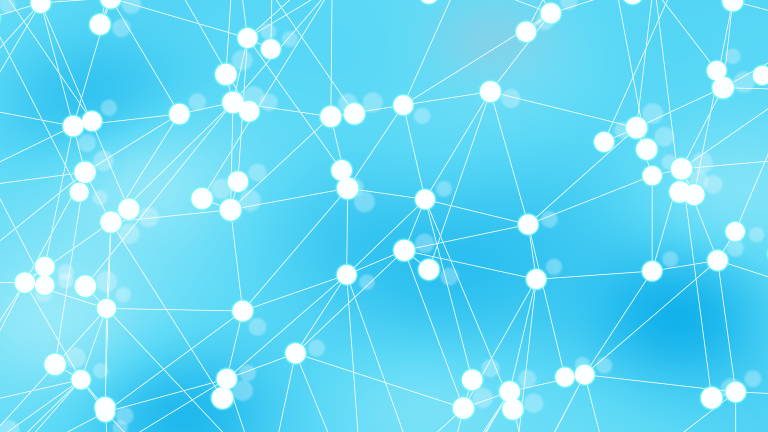
Reproduce this background procedurally as a WebGL 2 fragment shader.

```glsl
#version 300 es
precision highp float;
// Network of glowing white nodes and fine links over a soft blue gradient.

uniform vec2 u_resolution;
out vec4 fragColor;

// Lengths are fractions of the canvas height.
const vec3 DEEP = vec3(0.06, 0.69, 0.92);
const vec3 SKY = vec3(0.36, 0.85, 0.965);
const vec3 PALE = vec3(0.68, 0.94, 0.98);
const vec3 HAZE = vec3(0.56, 0.80, 0.88);
const vec3 RIM = vec3(0.45, 1.0, 0.97);
const vec3 WHITE = vec3(0.99, 1.0, 1.0);

const float CELL = 0.22;            // spacing of the main nodes
const float JITTER = 0.86;
const float COMPANION_CHANCE = 0.38;
const float NODE_RADIUS = 0.0240;
const float RIM_RADIUS = 0.0300;
const float GHOST_RADIUS = 0.0225;
const float GHOST_DISTANCE = 0.050;
const float GHOST_OPACITY = 0.30;
const float LINK_WIDTH = 0.0023;
const float LINK_OPACITY = 0.80;
const float NOISE_AMOUNT = 0.45;
const vec2 HAZE_CENTER = vec2(1.14, 0.91);

// Broad light and dark areas: centre, radius, signed strength.
const int AREA_COUNT = 10;
const vec4 AREAS[AREA_COUNT] = vec4[](
    vec4(1.58, 0.27, 0.17, -1.10), vec4(0.42, 0.04, 0.17, -0.85),
    vec4(0.20, 0.75, 0.17, -0.75), vec4(1.13, 0.38, 0.22, -0.60),
    vec4(0.80, 0.50, 0.18, -0.40), vec4(0.12, 0.27, 0.19, 0.75),
    vec4(0.32, 0.60, 0.15, 0.60), vec4(1.20, 0.86, 0.18, 0.35),
    vec4(1.68, 0.55, 0.16, 0.45), vec4(0.98, 0.06, 0.16, 0.40));

vec3 hash3(vec2 p, float seed) {
    vec3 q = fract(vec3(p.xyx + seed * 17.31) * vec3(0.1031, 0.1030, 0.0973));
    q += dot(q, q.yxz + 33.33);
    return fract((q.xxy + q.yzz) * q.zyx);
}

float valueNoise(vec2 p) {
    vec2 i = floor(p), f = fract(p);
    f = f * f * (3.0 - 2.0 * f);
    vec2 e = vec2(1.0, 0.0);
    return mix(mix(hash3(i, 9.0).x, hash3(i + e, 9.0).x, f.x),
               mix(hash3(i + e.yx, 9.0).x, hash3(i + e.xx, 9.0).x, f.x), f.y);
}

vec3 background(vec2 p) {
    float level = NOISE_AMOUNT * (valueNoise(p * vec2(2.2, 3.4) + 4.0) - 0.5);
    for (int i = 0; i < AREA_COUNT; i++) {
        vec2 d = (p - AREAS[i].xy) / (AREAS[i].z * vec2(1.3, 1.0));
        level += AREAS[i].w * exp(-dot(d, d));
    }
    vec3 color = level < 0.0 ? mix(SKY, DEEP, min(-level, 1.2))
                             : mix(SKY, PALE, min(level, 1.1));
    vec2 h = (p - HAZE_CENTER) / vec2(0.13, 0.09);
    return mix(color, HAZE, 0.6 * exp(-dot(h, h)));
}

vec2 nodeAt(vec2 id) {
    return (id + 0.5 + JITTER * (hash3(id, 1.0).xy - 0.5)) * CELL;
}

float disc(float d, float radius, float blur) {
    return 1.0 - smoothstep(radius - blur, radius + blur, d);
}

float link(vec2 p, vec2 a, vec2 b, float px) {
    vec2 ab = b - a, ap = p - a;
    float d = length(ap - ab * clamp(dot(ap, ab) / dot(ab, ab), 0.0, 1.0));
    return min(1.0, LINK_WIDTH / px) * disc(d, 0.5 * max(LINK_WIDTH, px), 0.5 * px);
}

// Adds one node to layers: x ghost, y rim, z core.
void addNode(inout vec3 layers, vec2 p, vec2 center, vec3 rnd, float px) {
    float size = mix(0.88, 1.04, sqrt(rnd.x));
    float angle = rnd.y < 0.75 ? mix(0.2, 0.75, rnd.z) : mix(-0.9, -0.1, rnd.z);
    vec2 shift = GHOST_DISTANCE * vec2(cos(angle), sin(angle));
    float d = length(p - center);
    float ghost = disc(length(p - center - shift), GHOST_RADIUS * mix(0.75, 1.1, rnd.x), 0.005);
    layers.x = 1.0 - (1.0 - layers.x) * (1.0 - GHOST_OPACITY * ghost);
    layers.y = max(layers.y, 1.0 - smoothstep(NODE_RADIUS * size, RIM_RADIUS * size, d));
    layers.z = max(layers.z, disc(d, NODE_RADIUS * size, max(0.0012, 0.6 * px)));
}

void main() {
    float px = 1.0 / u_resolution.y;
    vec2 p = gl_FragCoord.xy * px;
    vec2 home = floor(p / CELL);
    vec3 layers = vec3(0.0);
    float links = 0.0;

    for (int j = -2; j <= 2; j++)
    for (int i = -2; i <= 2; i++) {
        vec2 id = home + vec2(i, j);
        vec2 node = nodeAt(id);
        vec3 rnd = hash3(id, 2.0);
        addNode(layers, p, node, rnd, px);

        // Mesh: right, up and one diagonal.
        links = max(links, link(p, node, nodeAt(id + vec2(1, 0)), px));
        links = max(links, link(p, node, nodeAt(id + vec2(0, 1)), px));
        if (rnd.z < 0.7) links = max(links, link(p, node, nodeAt(id + vec2(1, 1)), px));

        // Close companions, each with a short and a long link.
        for (int k = 0; k < 2; k++) {
            vec3 c = hash3(id, 3.0 + float(k));
            if (c.x > COMPANION_CHANCE) continue;
            float angle = 6.2832 * c.y;
            vec2 mate = node + mix(0.040, 0.085, c.z) * vec2(cos(angle), sin(angle));
            vec2 far = id + vec2(floor(c.z * 3.0) - 1.0, 2.0);
            addNode(layers, p, mate, hash3(id, 5.0 + float(k)), px);
            links = max(links, link(p, node, mate, px));
            links = max(links, link(p, mate, nodeAt(far), px));
        }
    }

    // Composite from back to front.
    vec3 color = mix(background(p), WHITE, layers.x);
    color = mix(color, WHITE, LINK_OPACITY * links);
    color = mix(color, RIM, 0.8 * layers.y);
    color = mix(color, WHITE, layers.z);
    fragColor = vec4(color, 1.0);
}
```
